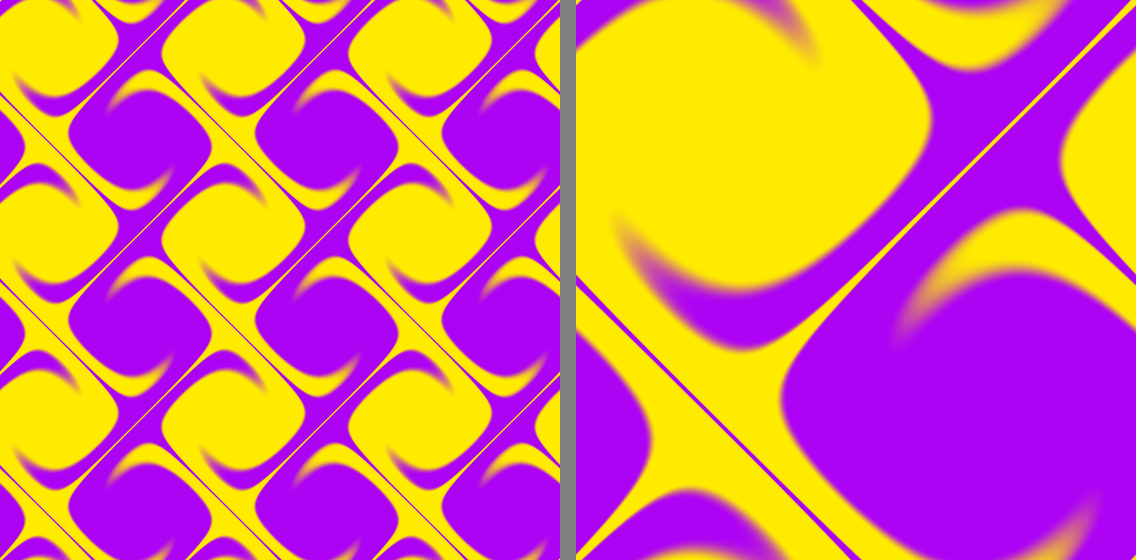
Left: the whole. Right: its middle third, enlarged.
This pattern is drawn by a WebGL 2 fragment shader. Its source:

```glsl
#version 300 es
precision highp float;
// Yellow and purple swirls on a 3 by 3 grid. Two-colour horizontal stripes
// are stirred by a periodic field of counter-rotating vortices: each point is
// traced back along the flow, then coloured by the stripe it came from.

uniform vec2 u_resolution;
out vec4 fragColor;

const float TAU = 6.28318531;
const float REPEATS = 3.0;       // whole tiles across and down
const float STIR_TIME = 4.9;     // how far the vortices have turned
const int STIR_STEPS = 20;
const float EDGE_SOFTNESS = 0.27;
const int SAMPLES = 3;           // antialiasing grid per pixel side

const vec3 YELLOW = vec3(1.0, 0.92, 0.0);
const vec3 PURPLE = vec3(0.675, 0.01, 0.96);

// Follows the vortex flow backwards with area-preserving split steps.
vec2 traceBack(vec2 phase, float duration) {
    float stepTime = duration / float(STIR_STEPS);
    for (int i = 0; i < STIR_STEPS; i++) {
        phase.x -= 0.5 * stepTime * cos(phase.y);
        phase.y -= stepTime * cos(phase.x);
        phase.x -= 0.5 * stepTime * cos(phase.y);
    }
    return phase;
}

// Soft-edged stripes: 1 in yellow bands, 0 in purple ones.
float stripe(float phase, float softness) {
    return smoothstep(-softness, softness, -sin(phase));
}

float swirl(vec2 uv) {
    vec2 phase = TAU * fract(uv * REPEATS);
    return stripe(traceBack(phase, STIR_TIME).y, EDGE_SOFTNESS);
}

void main() {
    // Average a small grid of samples so the hairlines stay smooth.
    float yellowShare = 0.0;
    for (int j = 0; j < SAMPLES; j++) {
        for (int i = 0; i < SAMPLES; i++) {
            vec2 offset = (vec2(i, j) + 0.5) / float(SAMPLES) - 0.5;
            yellowShare += swirl((gl_FragCoord.xy + offset) / u_resolution);
        }
    }
    yellowShare /= float(SAMPLES * SAMPLES);
    fragColor = vec4(mix(PURPLE, YELLOW, yellowShare), 1.0);
}
```
